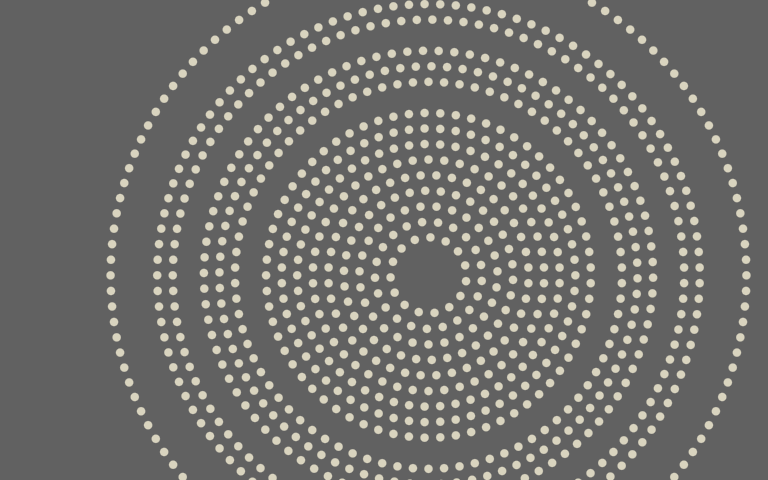
Reproduce this pattern procedurally as a Shadertoy shader.

```glsl
// Concentric rings of pale round dots on a flat grey ground, off centre.
// Polar repetition: the nearest ring is found from the radius, then the
// nearest dot on that ring from the angle; some rings are left empty.

const float TAU = 6.2831853;
const float RING_SPACING = 0.0324;  // also the arc length between dots
const float INNER_RINGS = 2.443;    // empty core, in ring spacings
const float DOT_RADIUS = 0.0088;
const int RING_COUNT = 19;
const float EMPTY = -1.0;           // marks a ring without dots

const vec3 GROUND = vec3(0.38);
const vec3 DOT_COLOUR = vec3(0.85, 0.83, 0.75);

// Angular shift of each ring, in steps between dots, from the left side
const float RING_SHIFT[RING_COUNT] = float[RING_COUNT](
    0.13, 0.15, 0.75, 0.71, 0.5, 0.5, 0.0, 0.5, 0.0, EMPTY,
    0.5, 0.81, 0.85, EMPTY, 0.0, 0.0, EMPTY, EMPTY, 0.0);

// Signed distance to the nearest of `count` dots spaced around a circle
float dotRing(vec2 p, float ringRadius, float count, float shift, float dotRadius) {
    float turn = atan(-p.y, -p.x) / TAU;
    float cell = fract(turn * count - shift + 0.5) - 0.5;
    float angle = cell * TAU / count;
    vec2 local = length(p) * vec2(cos(angle), sin(angle));
    return length(local - vec2(ringRadius, 0.0)) - dotRadius;
}

// Signed distance to the whole set of rings
float dottedRings(vec2 p, float spacing, float dotRadius) {
    int ring = int(floor(length(p) / spacing - INNER_RINGS + 0.5));
    if (ring < 0 || ring >= RING_COUNT) return spacing;
    float shift = RING_SHIFT[ring];
    if (shift < 0.0) return spacing;
    float steps = float(ring) + INNER_RINGS;
    return dotRing(p, steps * spacing, floor(TAU * steps), shift, dotRadius);
}

// Antialiased coverage of a shape from its distance
float coverage(float dist, float pixel) {
    return clamp(0.5 - dist / pixel, 0.0, 1.0);
}

void mainImage(out vec4 fragColor, in vec2 fragCoord) {
    // Height is one unit, zero at the middle of the canvas
    vec2 p = (fragCoord - 0.5 * iResolution.xy) / iResolution.y;
    vec2 centre = vec2(0.0927, -0.0736);
    float dist = dottedRings(p - centre, RING_SPACING, DOT_RADIUS);
    float ink = coverage(dist, 1.2 / iResolution.y);
    fragColor = vec4(mix(GROUND, DOT_COLOUR, ink), 1.0);
}
```
